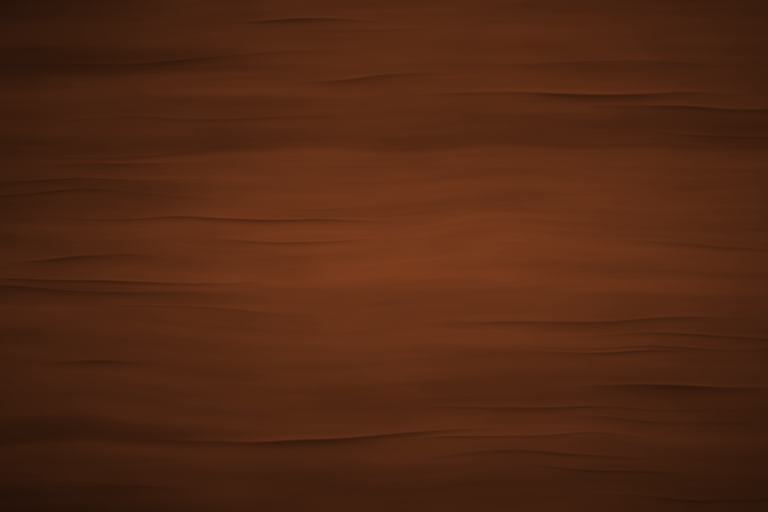
Write a WebGL 2 fragment shader that draws this texture.

```glsl
#version 300 es
precision highp float;
// Dark polished wood with a horizontal grain: stretched noise makes soft bands
// and fibres, a loop scatters tapered cracks with a shaded lower side and a
// lit rim, and a warm oval glow fades toward the corners.

#define WOOD_COLOR vec3(0.44, 0.216, 0.106)
#define GLOW_CENTER vec2(0.53, 0.55)
#define GLOW_FALLOFF vec2(0.44, 0.48)
#define CRACK_COUNT 36
#define CRACK_DEPTH 0.50
#define RIM_LIGHT 0.22
#define BAND_CONTRAST 0.34
#define FIBRE_CONTRAST 0.10
#define BLOTCH_CONTRAST 0.09
#define GRAIN_WAVE 0.034

uniform vec2 u_resolution;
out vec4 fragColor;

float hash(vec2 p) {
    vec3 q = fract(p.xyx * 0.1031);
    q += dot(q, q.yzx + 33.33);
    return fract((q.x + q.y) * q.z);
}

float noise(vec2 p) {
    vec2 cell = floor(p), f = fract(p);
    f = f * f * f * (f * (f * 6.0 - 15.0) + 10.0);
    float low = mix(hash(cell), hash(cell + vec2(1, 0)), f.x);
    float high = mix(hash(cell + vec2(0, 1)), hash(cell + vec2(1, 1)), f.x);
    return mix(low, high, f.y);
}

float fbm(vec2 p) {
    float sum = 0.0, amplitude = 0.5;
    for (int i = 0; i < 4; i++) {
        sum += amplitude * noise(p);
        p = p * vec2(1.9, 2.1) + 17.3;
        amplitude *= 0.5;
    }
    return sum / 0.9375;
}

// Bends the grain so that bands, fibres and cracks flow together.
float grainHeight(vec2 p) {
    float wave = noise(p * vec2(2.2, 4.5) + 3.7) - 0.5;
    float ripple = noise(p * vec2(6.0, 11.0) + 41.2) - 0.5;
    return p.y + GRAIN_WAVE * (wave + 0.35 * ripple);
}

// x: shade below each crack, y: light on the rim above it.
vec2 cracks(vec2 p, float aspect, float pixel) {
    vec2 result = vec2(0.0);
    for (int i = 0; i < CRACK_COUNT; i++) {
        float id = float(i);
        float size = hash(vec2(id, 5.0));
        vec2 center = vec2(hash(vec2(id, 1.0)) * aspect,
                           (id + hash(vec2(id, 2.0))) / float(CRACK_COUNT));
        float halfLength = mix(0.10, 0.42, hash(vec2(id, 3.0)));
        float along = (p.x - center.x) / halfLength;
        float taper = clamp(1.0 - along * along, 0.0, 1.0);
        float bend = 0.016 * (noise(vec2(p.x * 5.0, id * 7.0)) - 0.5);
        float d = p.y - center.y - bend;
        float width = mix(0.004, 0.024, size * size * size * size) * (0.3 + 0.7 * taper);
        float edge = max(0.003, pixel);
        float strength = taper * mix(0.35, 1.0, hash(vec2(id, 4.0)));
        strength *= 0.55 + 0.45 * noise(vec2(p.x * 9.0, id * 3.0));
        float shade = smoothstep(edge, -edge, d) * exp(min(d, 0.0) / width);
        float rim = smoothstep(-edge, edge, d) * exp(-max(d, 0.0) / 0.0035);
        result = max(result, strength * vec2(shade, rim));
    }
    return result;
}

void main() {
    vec2 uv = gl_FragCoord.xy / u_resolution;
    float aspect = u_resolution.x / u_resolution.y;
    vec2 p = vec2(uv.x * aspect, uv.y);
    vec2 g = vec2(p.x, grainHeight(p));

    // Soft bands, fine fibres and faint polished blotches.
    float bands = fbm(g * vec2(1.1, 15.0)) - 0.5;
    float fibres = fbm(g * vec2(5.0, 85.0) + 9.0) - 0.5;
    float blotches = fbm(p * vec2(9.0, 17.0) + 23.0) - 0.5;
    float streak = smoothstep(0.60, 0.85, noise(g * vec2(0.9, 19.0) + 61.0));
    float tone = 1.0 + BAND_CONTRAST * bands + FIBRE_CONTRAST * fibres
               + BLOTCH_CONTRAST * blotches - 0.13 * streak;

    // Cracks and their lit rims.
    vec2 crack = cracks(g, aspect, 1.0 / u_resolution.y);
    tone *= 1.0 - CRACK_DEPTH * crack.x;
    tone += RIM_LIGHT * crack.y;

    // Warm light in the middle, falling off to the corners.
    vec2 q = 2.0 * (uv - GLOW_CENTER);
    float glow = exp(-dot(q * q, GLOW_FALLOFF));
    fragColor = vec4(WOOD_COLOR * tone * glow, 1.0);
}
```
